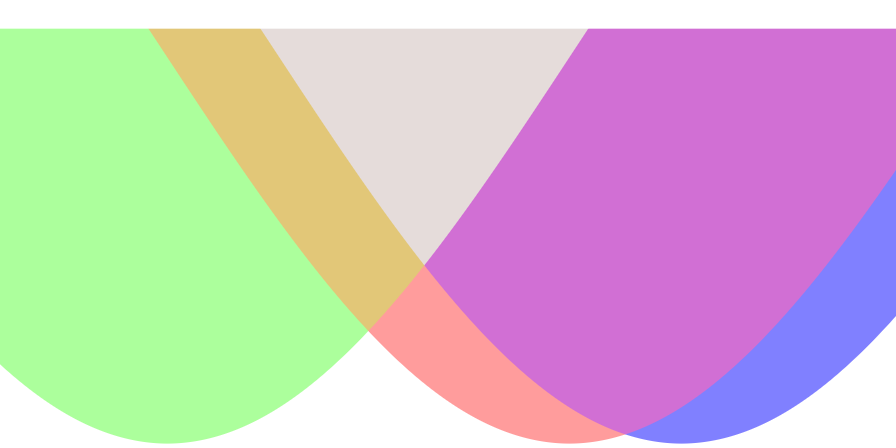
Write a WebGL 1 fragment shader that draws this background.

```glsl
precision highp float;
// Three overlapping translucent valleys, each filled from a cosine trough up to a flat rim.
// Every valley shares one curve, shifted sideways; its smooth coverage mask selects
// the colour of each overlap region through nested mixes.

uniform vec2 u_resolution;

// Trough centres, in canvas widths
const float GREEN_CENTRE = 0.1868;
const float RED_CENTRE = 0.6354;
const float BLUE_CENTRE = 0.7604;

// Shared curve: heights in canvas heights, frequency in radians per width
const float RIM_HEIGHT = 0.936;
const float TROUGH_HEIGHT = 0.0098;
const float AMPLITUDE = 0.880;
const float FREQUENCY = 3.456;

// Single fills and their overlaps
const vec3 WHITE = vec3(1.0);
const vec3 GREEN = vec3(0.675, 1.0, 0.61);
const vec3 RED = vec3(1.0, 0.61, 0.61);
const vec3 BLUE = vec3(0.5, 0.5, 1.0);
const vec3 GOLD = vec3(0.886, 0.78, 0.47);
const vec3 ORCHID = vec3(0.82, 0.435, 0.83);
const vec3 PALE = vec3(0.898, 0.863, 0.855);

// Coverage from a signed distance in pixels
float coverage(float distancePx) {
  return clamp(distancePx + 0.5, 0.0, 1.0);
}

// Mask of the area above one trough
float valley(vec2 uv, float centre) {
  float phase = FREQUENCY * (uv.x - centre);
  float curve = TROUGH_HEIGHT + AMPLITUDE * (1.0 - cos(phase));
  float slope = AMPLITUDE * FREQUENCY * sin(phase) * u_resolution.y / u_resolution.x;
  return coverage((uv.y - curve) * u_resolution.y / sqrt(1.0 + slope * slope));
}

void main() {
  vec2 uv = gl_FragCoord.xy / u_resolution;
  float green = valley(uv, GREEN_CENTRE);
  float red = valley(uv, RED_CENTRE);
  float blue = valley(uv, BLUE_CENTRE);

  // Overlap colours outside and inside the green valley
  vec3 outside = mix(mix(WHITE, RED, red), mix(BLUE, ORCHID, red), blue);
  vec3 inside = mix(mix(GREEN, GOLD, red), PALE, blue);
  vec3 colour = mix(outside, inside, green);

  // Cut all fills at the rim
  float belowRim = coverage((RIM_HEIGHT - uv.y) * u_resolution.y);
  gl_FragColor = vec4(mix(WHITE, colour, belowRim), 1.0);
}
```
